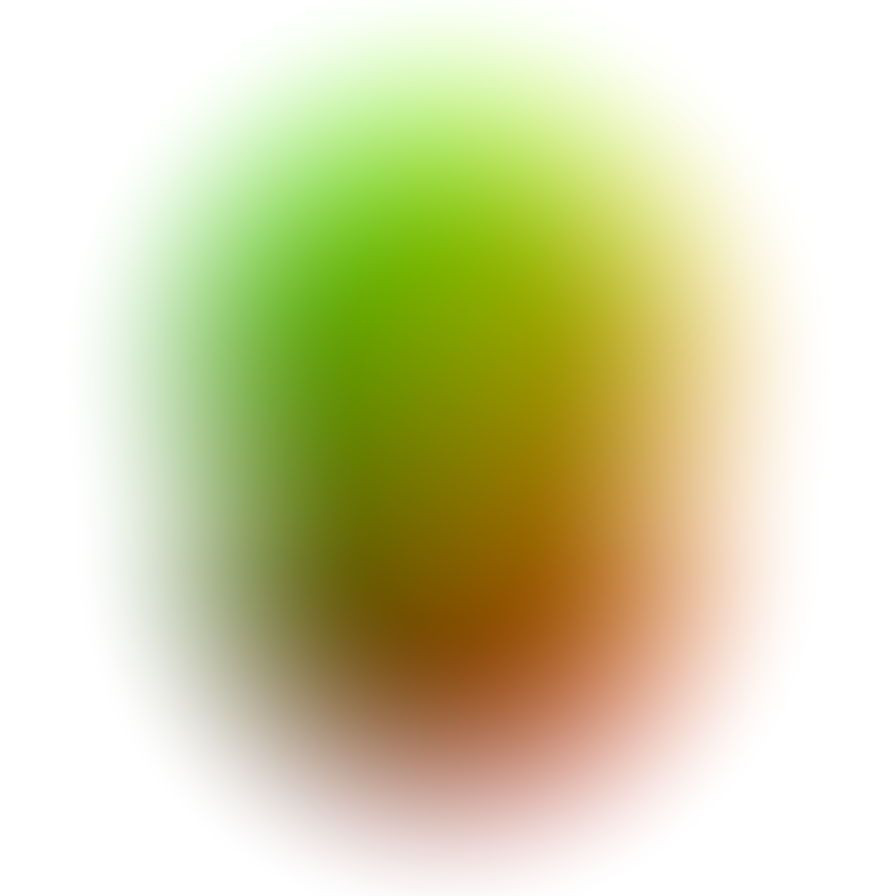
Write a Shadertoy shader that draws this background.

```glsl
// Signed distance to an upright egg: a segment whose radius varies along it
float eggDistance(vec2 p, vec2 bottom, vec2 top, float bottomRadius, float topRadius) {
    vec2 axis = top - bottom;
    vec2 offset = p - bottom;
    float along = clamp(dot(offset, axis) / dot(axis, axis), 0.0, 1.0);
    float radius = mix(bottomRadius, topRadius, smoothstep(0.0, 1.0, along));
    return length(offset - axis * along) - radius;
}

// Red grows to the right, green grows upward
vec3 positionColor(vec2 uv) {
    return vec3(uv, 0.0);
}

// Soft fade from the inner color to the paper color
vec3 fadeToPaper(vec3 inner, vec3 paper, float distanceToShape, float fadeWidth) {
    return mix(inner, paper, smoothstep(0.0, fadeWidth, distanceToShape));
}

void mainImage(out vec4 fragColor, in vec2 fragCoord) {
    vec2 uv = fragCoord / iResolution.xy;

    // Egg core, slightly fuller at the top
    float egg = eggDistance(uv, vec2(0.5, 0.39), vec2(0.5, 0.595), 0.075, 0.09);

    vec3 paper = vec3(1.0);
    float fadeWidth = 0.35;
    vec3 color = fadeToPaper(positionColor(uv), paper, egg, fadeWidth);

    fragColor = vec4(color, 1.0);
}
```
